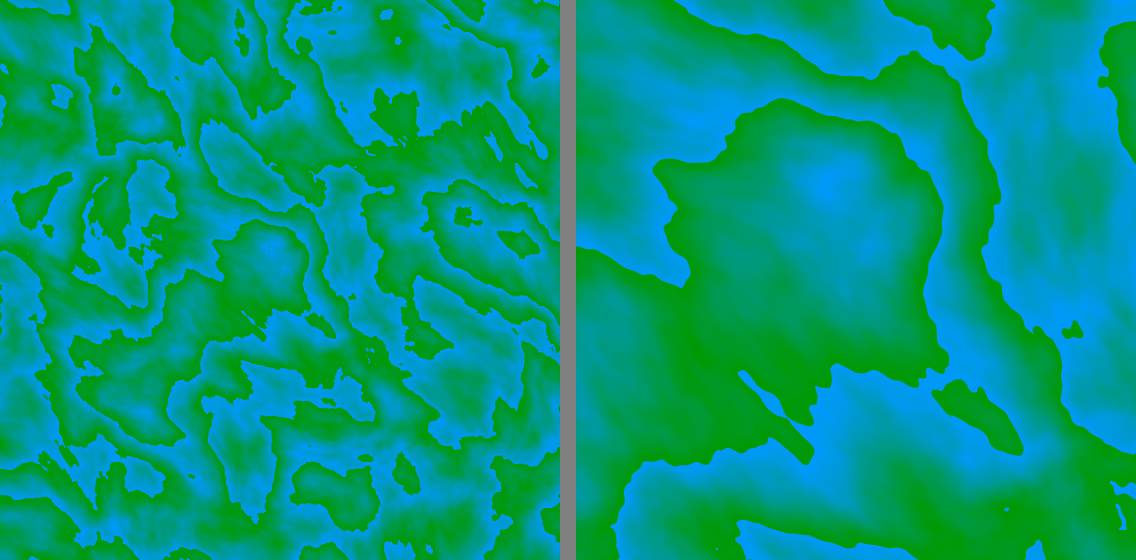
Left: the whole. Right: its middle third, enlarged.
Write a Shadertoy shader that draws this texture.

```glsl
#define CELLS 4.0          // coarse noise cells across the canvas
#define OCTAVES 6
#define PERSISTENCE 0.49   // amplitude ratio between octaves
#define BANDS 2.5          // colour wraps per unit of height
#define WARP 0.35          // domain distortion, in coarse cells
#define SLANT 0.15         // lean of the features toward the lower right
#define GREEN 0.6
#define TAU 6.2831853

// Unit gradient at a lattice point, from an integer hash
vec2 latticeGradient(vec2 cell) {
    uvec2 q = uvec2(ivec2(cell)) * uvec2(1597u, 3812u) + uvec2(741u, 293u);
    uint h = (q.x ^ (q.y << 8)) * 747796u + q.y * 9176u;
    h = (h ^ (h >> 15)) * 73244475u;
    h = (h ^ (h >> 13)) * 73244475u;
    h ^= h >> 16;
    float angle = TAU * float(h & 65535u) / 65536.0;
    return vec2(cos(angle), sin(angle));
}

float gradientNoise(vec2 p) {
    vec2 cell = floor(p), f = p - cell;
    vec2 u = f * f * f * (f * (f * 6.0 - 15.0) + 10.0);
    vec2 right = vec2(1, 0), up = vec2(0, 1);
    float a = dot(latticeGradient(cell), f);
    float b = dot(latticeGradient(cell + right), f - right);
    float c = dot(latticeGradient(cell + up), f - up);
    float d = dot(latticeGradient(cell + 1.0), f - 1.0);
    return mix(mix(a, b, u.x), mix(c, d, u.x), u.y);
}

// Octave sum; the shift keeps the lattices from lining up
float fractalNoise(vec2 p) {
    float sum = 0.0, amplitude = 1.0;
    for (int i = 0; i < OCTAVES; i++) {
        sum += amplitude * gradientNoise(p);
        p = p * 2.0 + vec2(17.37, 9.71);
        amplitude *= PERSISTENCE;
    }
    return sum;
}

void mainImage(out vec4 fragColor, in vec2 fragCoord) {
    // Slanted, gently warped domain
    vec2 p = CELLS * fragCoord / iResolution.y;
    p += SLANT * p.yx + vec2(3.3, 7.6);
    p += WARP * vec2(gradientNoise(p + 31.4), gradientNoise(p + 57.8));

    // Height wraps from full blue back to none
    float height = BANDS * fractalNoise(p) + 0.5;
    float ramp = fract(height);

    // Soften the wrap over about one pixel
    float edge = clamp(fwidth(height), 0.0001, 0.5);
    float blue = min(ramp, (1.0 - ramp) / edge);

    fragColor = vec4(0.0, GREEN, blue, 1.0);
}
```
